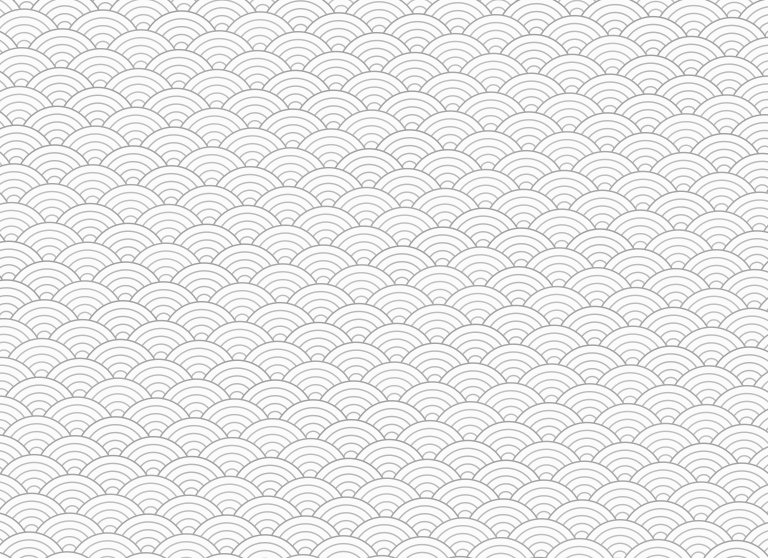
Give the GLSL for this pattern, as a Shadertoy shader.

```glsl
// Overlapping rows of concentric wave scales in thin grey line on near-white, slightly skewed.

// Lengths are fractions of the canvas height.
const float PITCH  = 0.1409;               // spacing of scales along a row
const float ROW    = 0.03468;              // drop from one row to the next
const float RADIUS = 0.0703;               // outer radius of a scale
const float RINGS  = 5.0;                  // arcs per scale
const float LINE   = 0.0026;               // stroke width
const float TILT   = 0.012;                // fall of a row towards the right
const float LEAN   = 0.066;                // leftward drift of columns going down
const vec2  ANCHOR = vec2(0.7204, 0.4888); // centre of scale (0, 0)
const vec3  PAPER  = vec3(0.985);
const vec3  OUTER_INK = vec3(0.64);
const vec3  INNER_INK = vec3(0.73);
const float INK_VARIATION = 0.04;          // tone spread between scales

float hash(vec2 cell) {
    vec3 p = fract(cell.xyx * 0.1031);
    p += dot(p, p.yzx + 33.33);
    return fract((p.x + p.y) * p.z);
}

// Box-filtered coverage of a signed distance, negative inside.
float coverage(float dist, float pixel) {
    return clamp(0.5 - dist / pixel, 0.0, 1.0);
}

// Colour of one scale at distance d from its centre.
vec3 scaleColor(float d, float tone, float pixel) {
    float gap = RADIUS / RINGS;
    float ring = clamp(round(d / gap), 1.0, RINGS);
    float dist = abs(ring * gap - min(d, RADIUS)) - 0.5 * LINE;
    vec3 ink = (ring == RINGS ? OUTER_INK : INNER_INK) + tone;
    return mix(PAPER, ink, coverage(dist, pixel));
}

void mainImage(out vec4 fragColor, in vec2 fragCoord) {
    float pixel = 1.0 / iResolution.y;
    vec2 p = fragCoord * pixel - ANCHOR;

    // Straighten the rows; row numbers grow downwards.
    float firstRow = floor(-(p.y + TILT * p.x) / ROW) - 1.0;
    vec3 color = PAPER;

    // Paint from back to front: each lower row covers the one above.
    for (int i = 0; i < 5; i++) {
        float row = firstRow + float(i);
        float shift = 0.5 * mod(row, 2.0);
        vec2 rowOrigin = -row * ROW * vec2(LEAN, 1.0);
        float column = round((p.x - rowOrigin.x) / PITCH - shift);
        vec2 center = rowOrigin + (column + shift) * PITCH * vec2(1.0, -TILT);

        float d = length(p - center);
        float tone = (hash(vec2(column, row)) - 0.5) * INK_VARIATION;
        float body = coverage(d - RADIUS - 0.5 * LINE, pixel);
        color = mix(color, scaleColor(d, tone, pixel), body);
    }
    fragColor = vec4(color, 1.0);
}
```
